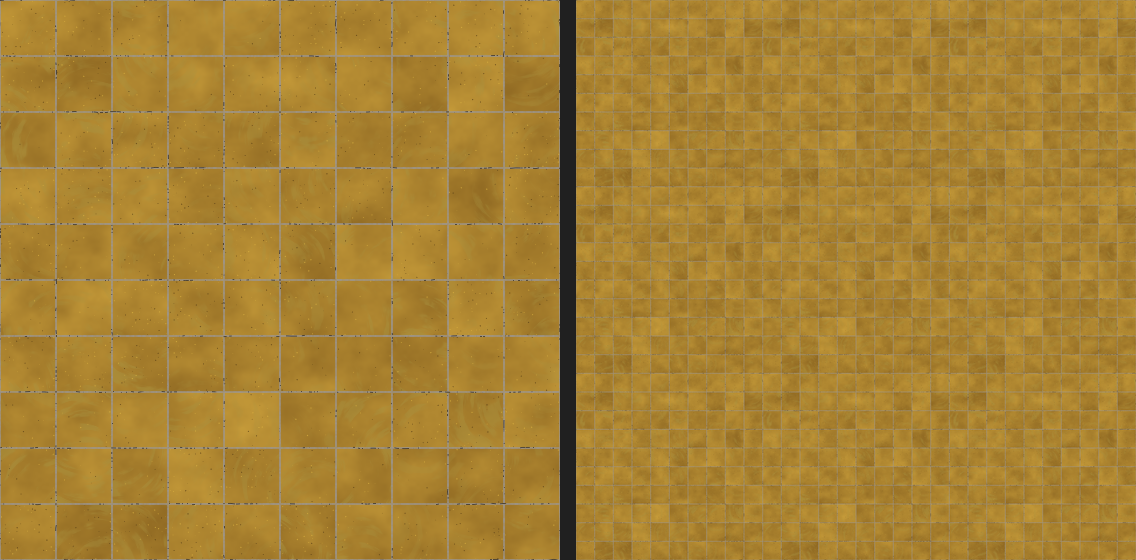
Left, the tile; right, the same tile 3 across and 3 down.
This texture is drawn by a Shadertoy shader. Its source:

```glsl
// Ten by ten glazed ochre tiles with cloudy tone, faint scuffs, specks and thin chipped grout.

const float COUNT = 10.0;            // tiles across and down
const float GROUT_HALF = 0.0115;     // half the joint width, in tiles
const float GROUT_WOBBLE = 0.004;    // unevenness of the joint edge
const float CLOUD_SCALE = 1.7;       // cloud cells per tile
const float CLOUD_CONTRAST = 0.95;
const float TILE_CONTRAST = 0.32;    // tone difference between tiles
const float MEAN_TONE = 0.60;
const float SCUFF_AMOUNT = 0.50;
const float SPECK_CELLS = 15.0;      // speck cells per tile
const float SPECK_CHANCE = 0.10;
const float CHIP_CELLS = 34.0;       // chip cells per tile along a joint
const float FREE = 512.0;            // noise period where no wrap is needed

const vec3 GLAZE_DARK = vec3(0.55, 0.40, 0.13);
const vec3 GLAZE_LIGHT = vec3(0.75, 0.585, 0.215);
const vec3 SCUFF_COLOR = vec3(0.66, 0.575, 0.25);
const vec3 GROUT_COLOR = vec3(0.60, 0.595, 0.62);
const vec3 CHIP_COLOR = vec3(0.20, 0.17, 0.13);
const vec3 PIT_COLOR = vec3(0.34, 0.24, 0.08);
const vec3 GLINT_COLOR = vec3(0.86, 0.70, 0.25);

float hash(vec2 p) {
    return fract(sin(dot(p, vec2(127.1, 311.7))) * 43758.5453);
}

// Value noise that wraps after a whole number of cells
float noise(vec2 p, vec2 period) {
    vec2 i = floor(p);
    vec2 f = p - i;
    f = f * f * (3.0 - 2.0 * f);
    vec2 a = mod(i, period);
    vec2 b = mod(i + 1.0, period);
    return mix(mix(hash(a), hash(vec2(b.x, a.y)), f.x),
               mix(hash(vec2(a.x, b.y)), hash(b), f.x), f.y);
}

float fbm(vec2 p) {
    float sum = 0.0;
    float weight = 0.54;
    for (int k = 0; k < 4; k++) {
        sum += weight * noise(p, vec2(FREE));
        p = p * 2.03 + 17.3;
        weight *= 0.5;
    }
    return sum;
}

// Coverage of a band of given half width, smoothed over one pixel
float band(float dist, float halfWidth, float pixel) {
    return clamp((halfWidth - abs(dist)) / pixel + 0.5, 0.0, 1.0)
         * min(1.0, 2.0 * halfWidth / pixel);
}

// Joint between tiles: x is grout coverage, y is dark chip coverage
vec2 joint(float across, float along, float salt, float chipLevel, float pixel) {
    float row = mod(floor(across + 0.5), COUNT) + salt;
    float dist = fract(across + 0.5) - 0.5;
    float cluster = noise(vec2(along * 5.0, row), vec2(COUNT * 5.0, FREE));
    float fine = noise(vec2(along * CHIP_CELLS, row + 60.0), vec2(COUNT * CHIP_CELLS, FREE));
    float side = noise(vec2(along * 9.0, row + 120.0), vec2(COUNT * 9.0, FREE)) - 0.5;
    float grout = band(dist, GROUT_HALF + GROUT_WOBBLE * (fine - 0.5), pixel);
    float chip = smoothstep(chipLevel, chipLevel + 0.08, mix(cluster, fine, 0.5));
    chip *= band(dist - side * 2.0 * GROUT_HALF, GROUT_HALF * 0.75, pixel);
    return vec2(grout, chip);
}

// Glaze of one tile: tone, clouds and greenish scuffs
vec3 glaze(vec2 local, vec2 id) {
    vec2 seed = floor(200.0 * vec2(hash(id + 3.1), hash(id + 8.7)));
    float cloud = fbm(local * CLOUD_SCALE + seed);
    float tone = MEAN_TONE + TILE_CONTRAST * (hash(id + 5.3) - 0.5)
               + CLOUD_CONTRAST * (cloud - 0.5);
    vec3 color = mix(GLAZE_DARK, GLAZE_LIGHT, clamp(tone, 0.0, 1.1));

    // Scuffs are bent, stretched noise turned to a random angle
    float angle = 6.2832 * hash(id + 1.9);
    vec2 turned = mat2(cos(angle), sin(angle), -sin(angle), cos(angle)) * (local - 0.5);
    turned.y += 0.7 * turned.x * turned.x;
    float streak = fbm(turned * vec2(2.0, 9.0) + seed.yx + 40.0);
    float patchy = fbm(local * 3.0 + seed + 90.0);
    float scuff = smoothstep(0.47, 0.66, streak) * smoothstep(0.42, 0.62, patchy);
    return mix(color, SCUFF_COLOR, SCUFF_AMOUNT * scuff * (0.3 + 0.7 * hash(id + 6.4)));
}

// Scattered dark pits and bright glints
vec3 addSpecks(vec3 color, vec2 p, vec2 id, float pixel) {
    vec2 cell = mod(floor(p * SPECK_CELLS), COUNT * SPECK_CELLS);
    vec2 center = 0.25 + 0.5 * vec2(hash(cell + 11.3), hash(cell + 23.9));
    float dist = length(fract(p * SPECK_CELLS) - center) / SPECK_CELLS;
    float radius = mix(0.004, 0.011, hash(cell + 37.1));
    float chance = SPECK_CHANCE * (0.3 + 1.4 * hash(id + 4.2));
    float speck = band(dist, radius, pixel) * step(hash(cell + 51.7), chance);
    vec3 tint = mix(PIT_COLOR, GLINT_COLOR, step(0.5, hash(cell + 67.3)));
    return mix(color, tint, 0.65 * speck);
}

void mainImage(out vec4 fragColor, in vec2 fragCoord) {
    vec2 p = fragCoord / iResolution.xy * COUNT;
    float pixel = COUNT / min(iResolution.x, iResolution.y);
    vec2 id = mod(floor(p), COUNT);

    vec3 color = addSpecks(glaze(fract(p), id), p, id, pixel);

    // Horizontal joints are chipped more than vertical ones
    vec2 level = joint(p.y, p.x, 20.0, 0.65, pixel);
    vec2 upright = joint(p.x, p.y, 40.0, 0.71, pixel);
    vec2 seam = max(level, upright);
    color = mix(color, GROUT_COLOR, seam.x);
    color = mix(color, CHIP_COLOR, 0.8 * seam.y);
    fragColor = vec4(color, 1.0);
}
```
